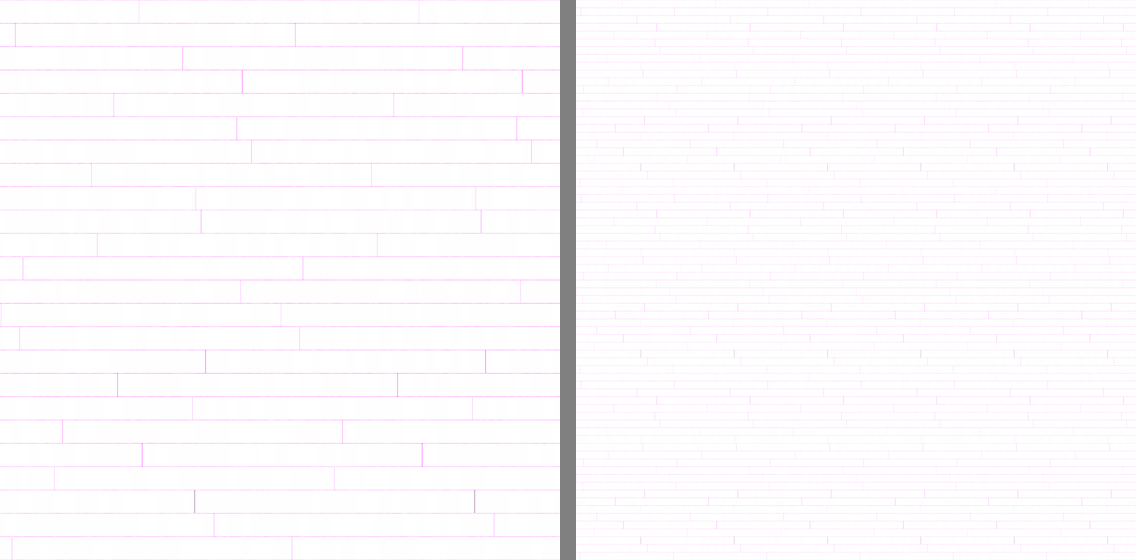
Left, the tile; right, the same tile 3 across and 3 down.
Reproduce this pattern procedurally as a WebGL 1 fragment shader.

```glsl
precision highp float;
// White floor planks in 24 staggered rows, two per row, with thin pink seams.

uniform vec2 u_resolution;

float hash(vec2 p) {
  return fract(sin(dot(p, vec2(127.1, 311.7))) * 43758.5453);
}

// Value noise along x that wraps after the given number of cells
float wrapNoise(float x, float cells, float seed) {
  float cell = floor(x * cells);
  float f = fract(x * cells);
  float a = hash(vec2(mod(cell, cells), seed));
  float b = hash(vec2(mod(cell + 1.0, cells), seed));
  return mix(a, b, f * f * (3.0 - 2.0 * f));
}

// Smoothed line whose total ink stays the same at any canvas size
float line(float dist, float width, float pixel) {
  float reach = max(width, pixel);
  return width / reach * max(0.0, 1.0 - abs(dist) / reach);
}

void main() {
  vec2 uv = gl_FragCoord.xy / u_resolution;
  vec2 pixel = 1.0 / u_resolution;
  float rows = 24.0;
  float y = uv.y * rows;
  float row = floor(y);

  // Long seams between rows, with uneven strength and fine wear
  float seam = mod(floor(y + 0.5), rows);
  float seamDist = (fract(y + 0.5) - 0.5) / rows;
  float wear = mix(0.75, 1.25, wrapNoise(uv.x, 192.0, seam + 40.0));
  float seamInk = mix(0.3, 0.52, hash(vec2(seam, 7.0))) * wear;
  seamInk *= line(seamDist, 0.0008, pixel.y);

  // Butt joints: random shift and strength for each row
  float shift = hash(vec2(row, 3.0));
  float jointDist = (fract(uv.x * 2.0 - shift + 0.5) - 0.5) / 2.0;
  float jointInk = mix(0.13, 0.7, hash(vec2(row, 19.0)));
  float greyRow = 1.0 - step(0.5, abs(row - 2.0));
  jointInk = mix(jointInk, 0.6, greyRow) * line(jointDist, 0.001, pixel.x);

  // Ink absorbs green for pink, and all channels in the grey row
  vec3 pinkInk = vec3(0.0, 1.0, 0.0);
  vec3 jointTint = mix(pinkInk, vec3(0.7, 1.0, 0.7), greyRow);
  vec3 color = vec3(1.0 - 0.005 * wrapNoise(uv.x, 48.0, row + 80.0));
  color -= pinkInk * seamInk + jointTint * jointInk;

  gl_FragColor = vec4(clamp(color, 0.0, 1.0), 1.0);
}
```
